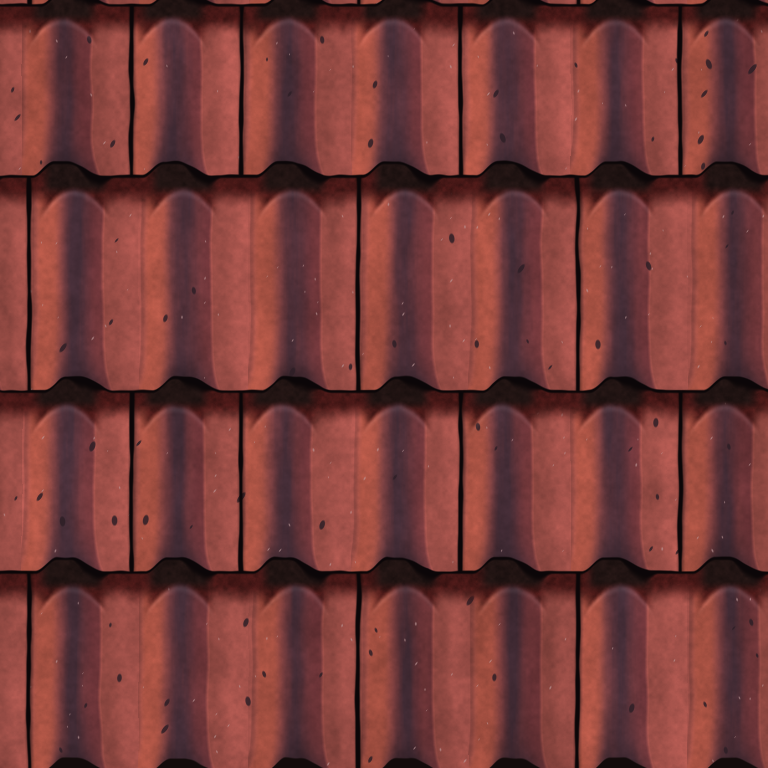
Give the GLSL for this texture, as a three.js fragment shader.

```glsl
// Four overlapping courses of weathered red clay roof tiles, seven ridges across.
// Each course is shaded from its ridge profile, then painted bottom to top so the
// arched lip of the upper course covers and shadows the head of the lower one.
varying vec2 vUv;
const float RIDGES = 7.0;
const float SEAM_AT = 0.6;      // seam place, in ridge spacings right of a ridge
const float SOFT = 0.0014;      // edge smoothing
const vec3 CLAY = vec3(0.65, 0.325, 0.295);
const vec3 LIT = vec3(0.67, 0.325, 0.265);
const vec3 SHADE = vec3(0.43, 0.205, 0.22);
const vec3 SOOT = vec3(0.25, 0.17, 0.21);
const vec3 DEEP_RED = vec3(0.27, 0.09, 0.085);
const vec3 MOSS = vec3(0.125, 0.075, 0.07);
const vec3 GAP = vec3(0.045, 0.025, 0.03);
const vec3 CHIP = vec3(0.74, 0.60, 0.60);

float hash(vec2 p) {
  vec3 q = fract(vec3(p.xyx) * 0.1031);
  q += dot(q, q.yzx + 33.33);
  return fract((q.x + q.y) * q.z);
}
float noise(vec2 p) {
  vec2 i = floor(p), f = fract(p);
  f = f * f * (3.0 - 2.0 * f);
  return mix(mix(hash(i), hash(i + vec2(1.0, 0.0)), f.x),
             mix(hash(i + vec2(0.0, 1.0)), hash(i + vec2(1.0)), f.x), f.y);
}
float fbm(vec2 p) {
  float sum = 0.0, amp = 0.533;
  for (int i = 0; i < 4; i++) {
    sum += amp * noise(p);
    p = p * 2.03 + 17.0;
    amp *= 0.5;
  }
  return sum;
}
float band(float a, float b, float c, float d, float x) {
  return smoothstep(a, b, x) * (1.0 - smoothstep(c, d, x));
}
// Scattered slanted ovals, one candidate per grid cell
float specks(vec2 p, float count, float amount, float radius, float seed) {
  vec2 g = p * count, id = floor(g) + seed;
  vec2 d = fract(g) - 0.3 - 0.4 * vec2(hash(id + 3.1), hash(id + 7.7));
  d.x -= d.y * (hash(id + 5.3) - 0.3);
  float r = radius * (0.5 + hash(id + 9.2));
  float dist = (length(d * vec2(1.5, 0.85)) - r) / count;
  return step(hash(id), amount) * (1.0 - smoothstep(-SOFT, SOFT, dist));
}
// Lower edge of a course; the courses differ a little in height
float courseBase(float row) {
  float shift = row == 1.0 ? 0.0115 : row == 2.0 ? -0.003 : row == 3.0 ? 0.027 : 0.0;
  return 0.25 * row - 0.005 + shift;
}
// Ridge coordinate along a course, whole numbers on the ridges
float ridgeCoord(float x, float row) {
  return x * RIDGES - mix(0.665, 0.60, mod(row, 2.0));
}
// Offset from the own ridge, slightly irregular
float ridgeOffset(float q, float row) {
  float k = floor(q + 1.0 - SEAM_AT);
  return q - k + 0.06 * (hash(vec2(mod(k, RIDGES), mod(row, 4.0) + 20.0)) - 0.5);
}
float lip(float x, float row) {
  float u = ridgeOffset(ridgeCoord(x, row), row);
  return courseBase(row) + 0.018 * band(-0.28, -0.08, 0.04, 0.36, u);
}
// Odd courses hold one single tile, even courses one triple; the rest are doubles
float hasSeam(float k, float row) {
  k = mod(k, RIDGES);
  float odd = mod(k, 2.0), inner = step(0.5, k);
  return mod(row, 2.0) > 0.5 ? max(odd, 1.0 - inner) : (1.0 - odd) * inner;
}
vec3 tile(vec2 p, float row) {
  float q = ridgeCoord(p.x + 0.003 * (noise(p * vec2(8.0, 22.0)) - 0.5), row);
  float k = floor(q + 1.0 - SEAM_AT), u = ridgeOffset(q, row);
  float rnd = hash(vec2(mod(k, RIDGES), mod(row, 4.0) + 5.0));
  float below = courseBase(row + 1.0) - p.y, under = lip(p.x, row + 1.0) - p.y;
  float mottle = fbm(p * vec2(34.0, 22.0)), grain = fbm(p * 150.0);
  float streak = fbm(p * vec2(85.0, 9.0));
  // Ridge profile, lit from the left, flaring towards the lip
  float flare = exp(-max(p.y - lip(p.x, row), 0.0) / 0.02);
  float w = u / (1.0 + 0.25 * flare), s = (w - 0.01) / (0.085 + 0.05 * rnd);
  vec3 col = mix(CLAY, LIT, band(-0.38, -0.30, -0.2, -0.08, w));
  col *= 1.0 - 0.12 * band(0.26, 0.28, 0.34, 0.46 + 0.1 * rnd, w);
  col *= 1.0 - 0.13 * band(-0.39, -0.375, -0.37, -0.33, w);
  col = mix(col, SHADE, band(-0.2, 0.0, 0.235, 0.275, w) * (0.8 + 0.3 * streak));
  col = mix(col, SOOT, min(exp(-s * s) * (0.45 + 0.8 * streak), 0.92));
  col = mix(col, SOOT * 0.8, flare * 0.65 * band(-0.28, -0.05, 0.12, 0.36, u));
  // Weathering
  col *= (0.92 + 0.12 * rnd) * (0.80 + 0.24 * mottle + 0.18 * grain);
  col = mix(col, SOOT * 0.7, 0.85 * specks(p, 30.0, 0.09, 0.11, 11.0));
  col = mix(col, CHIP, 0.65 * specks(p, 62.0, 0.07, 0.07, 41.0));
  // Rounded ridge heads and the shadow of the course above
  float head = below - 0.019 - 0.36 * u * u + 0.005 * (mottle - 0.5);
  float crown = 1.0 - smoothstep(0.2, 0.34, abs(u));
  col += 0.05 * crown * band(-0.002, 0.003, 0.004, 0.012, head);
  vec3 shadow = mix(DEEP_RED, MOSS, crown * (1.0 - smoothstep(0.012, 0.03, below)));
  float trough = smoothstep(0.016, 0.046, below + 0.014 * (mottle - 0.5));
  float lightness = mix(trough, smoothstep(-0.006, 0.006, head), crown);
  col = mix(shadow * (0.7 + 0.6 * grain), col, lightness);
  float gapDepth = 0.004 + 0.011 * band(0.0, 0.14, 0.22, 0.36, u);
  col = mix(GAP, col, smoothstep(gapDepth * 0.5, gapDepth * 1.3, under));
  // Dark joint between neighbouring tiles
  float m = floor(q + 0.5 - SEAM_AT), d = (q - m - SEAM_AT) / RIDGES;
  float seam = hasSeam(m, row);
  col *= 1.0 - 0.35 * seam * band(-0.006, 0.0, 0.001, 0.008, d);
  float width = 0.0018 + 0.0014 * noise(vec2(p.y * 45.0, m));
  return mix(col, GAP, seam * (1.0 - smoothstep(width - SOFT, width + SOFT, abs(d))));
}
void main() {
  vec3 col = MOSS * 0.6;
  for (int i = 0; i < 5; i++) {
    float row = float(i), edge = lip(vUv.x, row) + 0.002 * (noise(vUv * 70.0) - 0.5);
    col = mix(col, tile(vUv, row), smoothstep(-SOFT, SOFT, vUv.y - edge));
  }
  gl_FragColor = vec4(col, 1.0);
}
```
